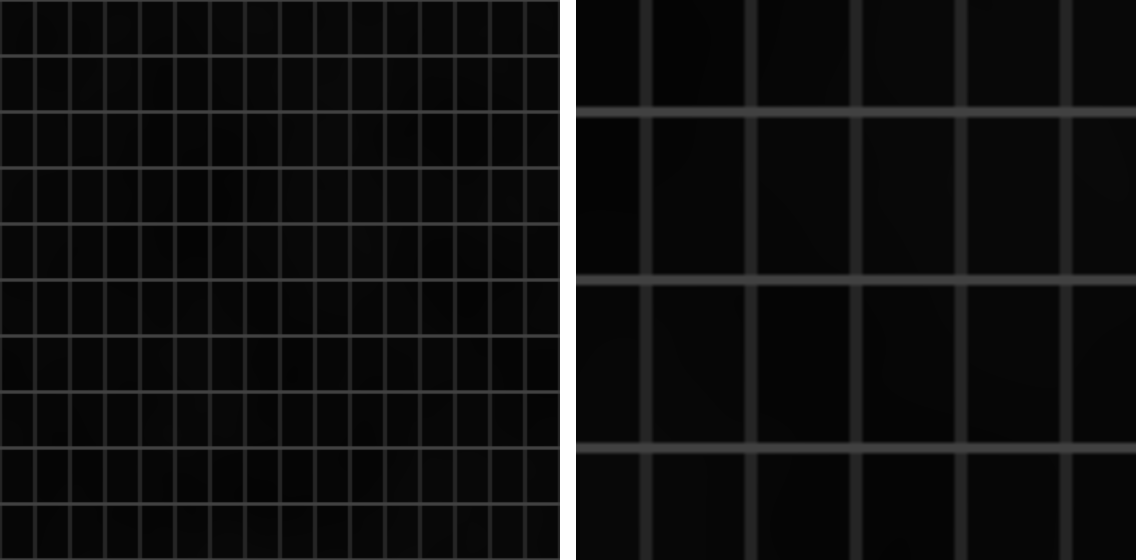
Left: the whole. Right: its middle third, enlarged.
Write a Shadertoy shader that draws this pattern.

```glsl
// Near-black wall of tall tiles with soft grey grout lines and faint cloudy wear.

const vec2  TILES        = vec2(16.0, 10.0);     // repeats across and down
const vec2  HALF_WIDTH   = vec2(0.0038, 0.0031); // grout: vertical, horizontal
const float LINE_BLUR    = 0.0018;               // softness of grout edges
const vec3  TILE_COLOR   = vec3(0.026);
const vec3  UPRIGHT_GREY = vec3(0.145);
const vec3  LEVEL_GREY   = vec3(0.255);
const float CLOUD_AMOUNT = 0.011;
const float TILE_AMOUNT  = 0.005;
const float CLOUD_CELLS  = 7.0;
const float TAU          = 6.2831853;

vec2 hash22(vec2 p) {
    vec3 q = fract(p.xyx * vec3(0.1031, 0.1030, 0.0973));
    q += dot(q, q.yzx + 33.33);
    return fract((q.xx + q.yz) * q.zy);
}

// Smooth cellular noise that wraps after a whole number of cells.
float wrappedCells(vec2 uv, float cells) {
    vec2 p = uv * cells;
    vec2 base = floor(p);
    float total = 0.0;
    float weight = 0.0;
    for (int y = -2; y <= 2; y++) {
        for (int x = -2; x <= 2; x++) {
            vec2 cell = base + vec2(x, y);
            vec2 rnd = hash22(mod(cell, cells) + 17.0);
            vec2 offset = cell + rnd - p;
            float w = exp(-2.5 * dot(offset, offset));
            total += w * hash22(rnd * 91.7).x;
            weight += w;
        }
    }
    return total / weight;
}

// Broad layered sines bend the clouds without breaking the wrap.
float clouds(vec2 uv) {
    vec2 bend = 0.025 * sin(TAU * (uv.yx * vec2(2.0, 3.0) + vec2(0.15, 0.6)));
    float broad = wrappedCells(uv + bend, CLOUD_CELLS);
    float fine = wrappedCells(uv - bend, CLOUD_CELLS * 3.0);
    return (broad * 0.75 + fine * 0.25 - 0.5) * 2.0;
}

void mainImage(out vec4 fragColor, in vec2 fragCoord) {
    vec2 uv = fragCoord / iResolution.xy;
    vec2 grid = uv * TILES;

    // Tile faces: cloudy wear plus a small shade shift per tile
    float tileShade = hash22(mod(floor(grid), TILES) + 5.0).x - 0.5;
    vec3 color = TILE_COLOR + CLOUD_AMOUNT * clouds(uv) + TILE_AMOUNT * tileShade;

    // Distance to the nearest grout centre, in canvas units
    vec2 lineDist = abs(fract(grid + 0.5) - 0.5) / TILES;
    vec2 blur = max(vec2(LINE_BLUR), 0.75 / iResolution.xy);
    vec2 grout = 1.0 - smoothstep(HALF_WIDTH - blur, HALF_WIDTH + blur, lineDist);

    // Level lines lie over the dimmer uprights
    color = mix(color, UPRIGHT_GREY, grout.x);
    color = mix(color, LEVEL_GREY, grout.y);

    fragColor = vec4(max(color, 0.0), 1.0);
}
```
